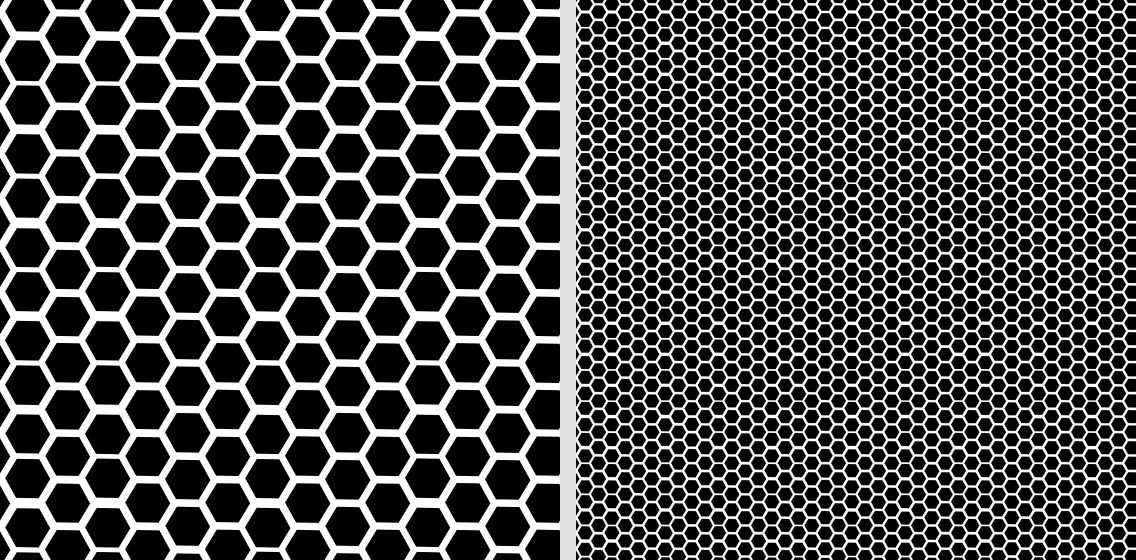
Left: one tile. Right: repeated 3 by 3.
Reproduce this pattern procedurally as a Shadertoy shader.

```glsl
const vec2  GRID         = vec2(14.0, 12.0);    // columns and rows, columns even so the stagger wraps
const vec2  ORIGIN       = vec2(0.693, 0.722);  // centre of the first cell, in cells
const float APOTHEM      = 0.0349;              // hexagon centre to side
const float TILT         = -0.018;              // slight clockwise lean, radians
const float PAIR_SHIFT   = 0.0022;              // alternate rows drawn together in some columns
const float JITTER       = 0.0010;              // random vertical drift of a cell
const float SIZE_JITTER  = 0.0006;              // random change of the apothem
const float TALL_ROW     = 10.0;                // row whose even columns are stretched
const float TALL_STRETCH = 0.0013;
const vec3  CELL_COLOR   = vec3(0.0);
const vec3  LINE_COLOR   = vec3(1.0);

float hash(vec2 p) {
    return fract(sin(dot(p, vec2(12.9898, 78.233))) * 43758.5453);
}

// Signed distance to a hexagon with horizontal top and bottom sides
float hexagon(vec2 p, float apothem) {
    p = abs(p);
    return max(p.y, dot(p, vec2(0.866025, 0.5))) - apothem;
}

// Distance to the cell of one column nearest to the point
float columnCell(vec2 uv, float column) {
    float columnId = mod(column, GRID.x);
    float odd = mod(columnId, 2.0);
    vec2 start = ORIGIN + vec2(0.0, 0.5 * odd);
    float row = floor(uv.y * GRID.y - start.y + 0.5);
    float rowId = mod(row, GRID.y);
    vec2 id = vec2(columnId, rowId);
    vec2 p = uv - (vec2(column, row) + start) / GRID;

    // Uneven spacing
    bool paired = columnId == 0.0 || mod(columnId, 4.0) == 2.0;
    if (paired) p.y += PAIR_SHIFT * (1.0 - 2.0 * mod(rowId, 2.0));
    p.y -= JITTER * (hash(id) - 0.5);

    float c = cos(TILT), s = sin(TILT);
    p = vec2(c * p.x + s * p.y, c * p.y - s * p.x);

    // Stretched row with blunt side corners
    if (odd == 0.0 && rowId == TALL_ROW) p.y -= clamp(p.y, -TALL_STRETCH, TALL_STRETCH);

    return hexagon(p, APOTHEM + SIZE_JITTER * (hash(id + 31.7) - 0.5));
}

void mainImage(out vec4 fragColor, in vec2 fragCoord) {
    vec2 uv = fragCoord / iResolution.xy;
    float pixel = 1.0 / iResolution.y;

    // The two columns either side of the point
    float column = floor(uv.x * GRID.x - ORIGIN.x);
    float d = min(columnCell(uv, column), columnCell(uv, column + 1.0));

    float line = clamp(d / pixel + 0.5, 0.0, 1.0);
    fragColor = vec4(mix(CELL_COLOR, LINE_COLOR, line), 1.0);
}
```
